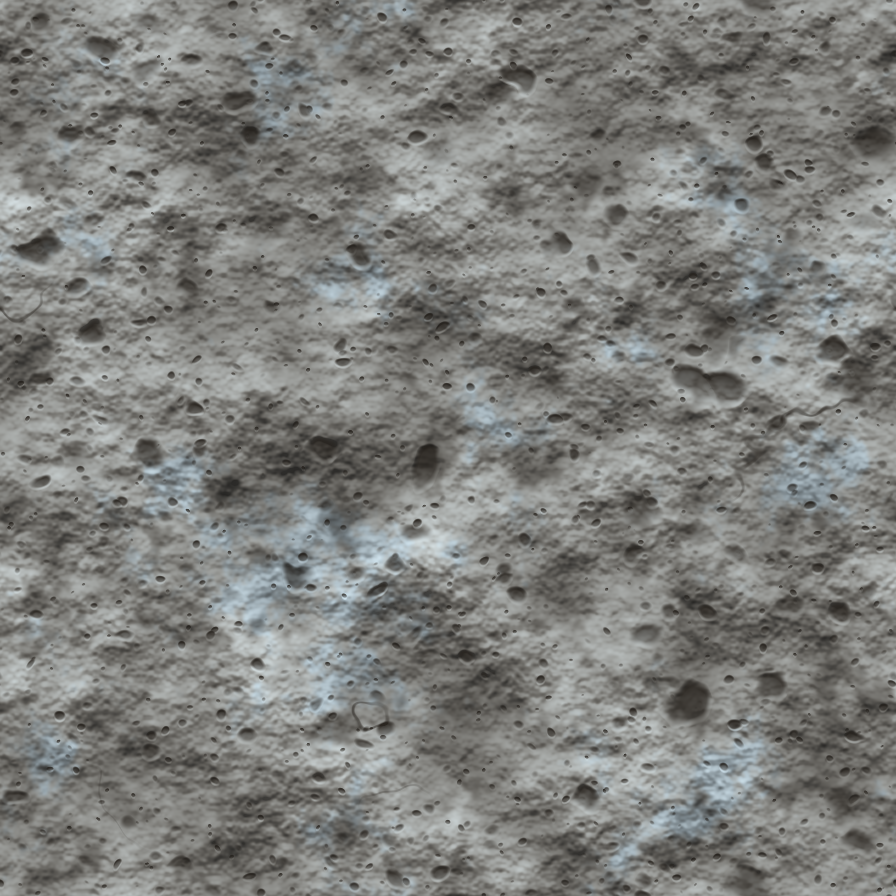
A WebGL 2 fragment shader for this texture:

```glsl
#version 300 es
precision highp float;
// Weathered porous stone: a wrapping fractal height field with scattered pits
// of several sizes, lit from above, then tinted with warm grey, pale bluish
// mineral patches and a few hairline cracks. Every layer tiles.

uniform vec2 u_resolution;
out vec4 fragColor;

const float BASE_TONE = 0.535;      // brightness of flat stone
const float MOTTLE = 0.17;          // broad brightness variation
const float HOLLOW_SHADE = 0.34;    // darkening of soft brown hollows
const float CAVITY = 4.5;           // darkening of low ground
const float LIGHT_GAIN = 0.78;      // contrast of the relief
const vec2 LIGHT_DIR = vec2(-0.12, 0.99);
const float SLOPE_STEP = 0.0022;    // sampling distance for slopes
const float ROUGH_HEIGHT = 0.038;   // amplitude of the coarsest octave
const float ROUGH_DECAY = 0.51;     // amplitude ratio between octaves
const int ROUGH_OCTAVES = 6;
const float ROUGH_FREQ = 5.0;
const int PIT_LAYERS = 4;
const float PIT_GRID = 7.0;         // cells across for the largest pits
const float PIT_COVERAGE = 0.42;    // share of cells holding a pit
const float PIT_DEPTH = 0.19;       // depth relative to radius
const float PIT_WARP = 0.026;       // raggedness of the largest outlines
const vec3 PIT_COLOR = vec3(0.150, 0.132, 0.112);
const vec3 WARM_TINT = vec3(1.025, 1.0, 0.95);
const vec3 COOL_TINT = vec3(0.93, 1.015, 1.06);

// Integer hash of a wrapped cell and a seed, three values in 0..1
vec3 hash3(vec2 cell, float period, int seed) {
    vec2 w = mod(cell, period);
    uvec3 v = uvec3(uint(w.x), uint(w.y), uint(seed)) * 1664525u + 1013904223u;
    v.x += v.y * v.z; v.y += v.z * v.x; v.z += v.x * v.y;
    v ^= v >> 16u;
    v.x += v.y * v.z; v.y += v.z * v.x; v.z += v.x * v.y;
    return vec3(v >> 8u) / 16777216.0;
}

// Gradient noise that repeats once per canvas
float noise(vec2 uv, float period, int seed) {
    vec2 p = uv * period, c = floor(p), f = p - c;
    vec2 s = f * f * f * (f * (f * 6.0 - 15.0) + 10.0);
    vec4 g;
    for (int k = 0; k < 4; k++) {
        vec2 corner = vec2(k & 1, k >> 1);
        g[k] = dot(hash3(c + corner, period, seed).xy * 2.0 - 1.0, f - corner);
    }
    return mix(mix(g.x, g.y, s.x), mix(g.z, g.w, s.x), s.y);
}

float fbm(vec2 uv, float period, int octaves, float decay, int seed) {
    float sum = 0.0, amp = 1.0;
    for (int k = 0; k < octaves; k++) {
        sum += amp * noise(uv, period, seed + k);
        period *= 2.0;
        amp *= decay;
    }
    return sum;
}

// One layer of scattered pits: x = depth, y = shadow under the upper rim
vec2 pits(vec2 uv, float grid, int seed) {
    vec2 p = uv * grid, c = floor(p), result = vec2(0.0);
    for (int k = 0; k < 9; k++) {
        vec2 cell = c + vec2(k % 3 - 1, k / 3 - 1);
        vec3 place = hash3(cell, grid, seed);
        if (place.z > PIT_COVERAGE) continue;
        vec3 shape = hash3(cell, grid, seed + 50);
        float strength = place.z / PIT_COVERAGE;
        float radius = mix(0.14, 0.38, shape.z * shape.z);
        vec2 d = p - cell - place.xy;
        float a = (shape.x - 0.5) * 1.6;
        vec2 q = mat2(cos(a), sin(a), -sin(a), cos(a)) * d;
        float t = length(q * vec2(1.0, 1.0 + 0.5 * shape.y)) / radius;
        float bowl = 1.0 - smoothstep(mix(0.0, 0.6, strength), 1.05, t);
        float rim = clamp(0.68 + 0.5 * d.y / radius, 0.0, 1.0);
        float depth = PIT_DEPTH * bowl * radius / grid * (0.4 + 0.6 * strength);
        result = max(result, vec2(depth, bowl * rim * (0.25 + 0.75 * strength)));
    }
    return result;
}

// x = height, y = pit shadow
vec2 surface(vec2 uv) {
    float height = ROUGH_HEIGHT * fbm(uv, ROUGH_FREQ, ROUGH_OCTAVES, ROUGH_DECAY, 1);
    vec2 ragged = vec2(noise(uv, 19.0, 20), noise(uv, 19.0, 21))
                + 0.55 * vec2(noise(uv, 47.0, 22), noise(uv, 47.0, 23));
    float shadow = 0.0, grid = PIT_GRID, warp = PIT_WARP;
    for (int k = 0; k < PIT_LAYERS; k++) {
        vec2 pit = pits(uv + warp * ragged, grid, 100 + 7 * k);
        height -= pit.x;
        shadow = max(shadow, pit.y);
        grid *= 2.0;
        warp *= 0.62;
    }
    return vec2(height, shadow);
}

void main() {
    vec2 uv = gl_FragCoord.xy / u_resolution;

    // Relief lighting: slopes facing the light brighten, with a soft ceiling
    vec2 here = surface(uv);
    vec2 slope = vec2(surface(uv + vec2(SLOPE_STEP, 0.0)).x,
                      surface(uv + vec2(0.0, SLOPE_STEP)).x) - here.x;
    float lit = -LIGHT_GAIN * dot(slope / SLOPE_STEP, LIGHT_DIR);
    lit = max(lit / (1.0 + 2.0 * max(lit, 0.0)), -0.6);

    // Broken mineral patches, mottled tone and soft brown hollows
    float cool = smoothstep(0.12, 0.68, fbm(uv, 4.0, 6, 0.72, 40));
    float hollow = smoothstep(0.10, 0.62, fbm(uv, 11.0, 4, 0.65, 90));
    float tone = BASE_TONE + MOTTLE * fbm(uv, 5.0, 5, 0.72, 60);
    tone = (tone + CAVITY * here.x + 0.09 * cool) * (1.0 + lit);
    tone *= 1.0 - HOLLOW_SHADE * hollow;

    // Hairline cracks, present only in a few regions
    float line = abs(fbm(uv, 3.0, 5, 0.5, 70));
    float crack = (1.0 - smoothstep(0.002, 0.014, line))
                * smoothstep(0.18, 0.36, noise(uv, 4.0, 80));

    float coolness = clamp(0.85 * cool + 1.3 * (tone - 0.36), 0.0, 1.0);
    vec3 color = tone * mix(WARM_TINT, COOL_TINT, coolness);
    color = mix(color, PIT_COLOR, clamp(0.92 * here.y + 0.5 * crack, 0.0, 0.94));
    fragColor = vec4(clamp(color, 0.0, 1.0), 1.0);
}
```
